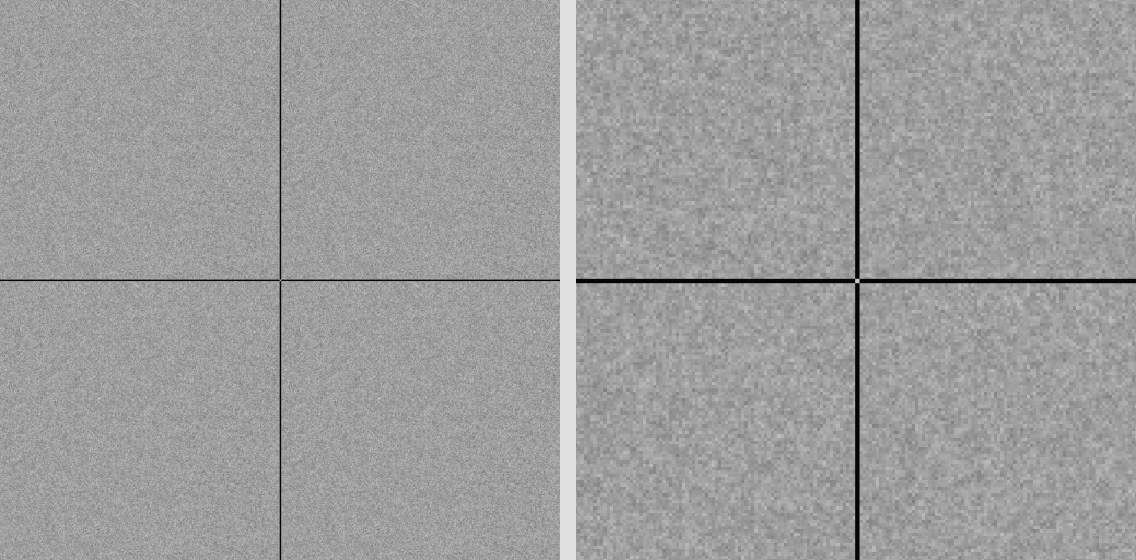
Left, the full canvas; right, a detail of the centre.
Give the GLSL for this texture, as a WebGL 2 fragment shader.

```glsl
#version 300 es
precision highp float;
// Fine grey grain on a two by two grid of equal tiles, parted by thin dark
// seams that meet in a small light gap. The grain sums a crisp cell hash
// and a softer value noise, both wrapped so that every tile is the same.

#define TILES 2.0
#define GRAIN_CELLS 256.0
#define SOFT_CELLS 128.0
#define GRAIN_SPREAD 0.068
#define SOFT_SPREAD 0.085
#define SEAM_CENTER vec2(0.5008, 0.4994)
#define SEAM_WIDTH 0.0026
#define GAP_WIDTH 0.0026
#define BASE_GREY vec3(0.62)
#define SEAM_COLOR vec3(0.02)
#define GAP_COLOR vec3(0.78)

uniform vec2 u_resolution;
out vec4 fragColor;

// Integer hash of a cell, from 0 to 1
float hash(uvec2 cell, uint seed) {
    uint h = cell.x * 1664525u + cell.y * 22695477u + seed * 69069u;
    h = (h ^ (h >> 16)) * 73244475u;
    h = (h ^ (h >> 15)) * 739982445u;
    h ^= h >> 16;
    return float(h & 65535u) / 65535.0;
}

float wrappedHash(vec2 cell, float period, uint seed) {
    return hash(uvec2(mod(cell, period)), seed);
}

// Bell-shaped cell grain around zero
float crispGrain(vec2 tileUv) {
    vec2 cell = floor(tileUv * GRAIN_CELLS);
    float sum = 0.0;
    for (uint i = 0u; i < 3u; i++) {
        sum += wrappedHash(cell, GRAIN_CELLS, i + 1u) - 0.5;
    }
    return sum;
}

// Smooth value noise around zero
float softGrain(vec2 tileUv) {
    vec2 p = tileUv * SOFT_CELLS;
    vec2 cell = floor(p);
    vec2 f = smoothstep(0.0, 1.0, p - cell);
    float low = mix(wrappedHash(cell, SOFT_CELLS, 7u),
                    wrappedHash(cell + vec2(1.0, 0.0), SOFT_CELLS, 7u), f.x);
    float high = mix(wrappedHash(cell + vec2(0.0, 1.0), SOFT_CELLS, 7u),
                     wrappedHash(cell + vec2(1.0, 1.0), SOFT_CELLS, 7u), f.x);
    return mix(low, high, f.y) - 0.5;
}

// Antialiased coverage of a band of the given width
float band(float dist, float width, float pixel) {
    return clamp((0.5 * width - dist) / pixel + 0.5, 0.0, 1.0);
}

void main() {
    vec2 uv = gl_FragCoord.xy / u_resolution;
    float pixel = 1.0 / min(u_resolution.x, u_resolution.y);

    // Grain, repeated in each tile
    vec2 tileUv = fract(uv * TILES);
    float grain = GRAIN_SPREAD * crispGrain(tileUv)
                + SOFT_SPREAD * softGrain(tileUv);
    vec3 color = BASE_GREY + grain;

    // Seams between the tiles, and the gap where they cross
    vec2 dist = abs(uv - SEAM_CENTER);
    float seam = max(band(dist.x, SEAM_WIDTH, pixel),
                     band(dist.y, SEAM_WIDTH, pixel));
    float gap = band(max(dist.x, dist.y), GAP_WIDTH, pixel);
    color = mix(color, SEAM_COLOR, seam);
    color = mix(color, GAP_COLOR, gap);

    fragColor = vec4(color, 1.0);
}
```
